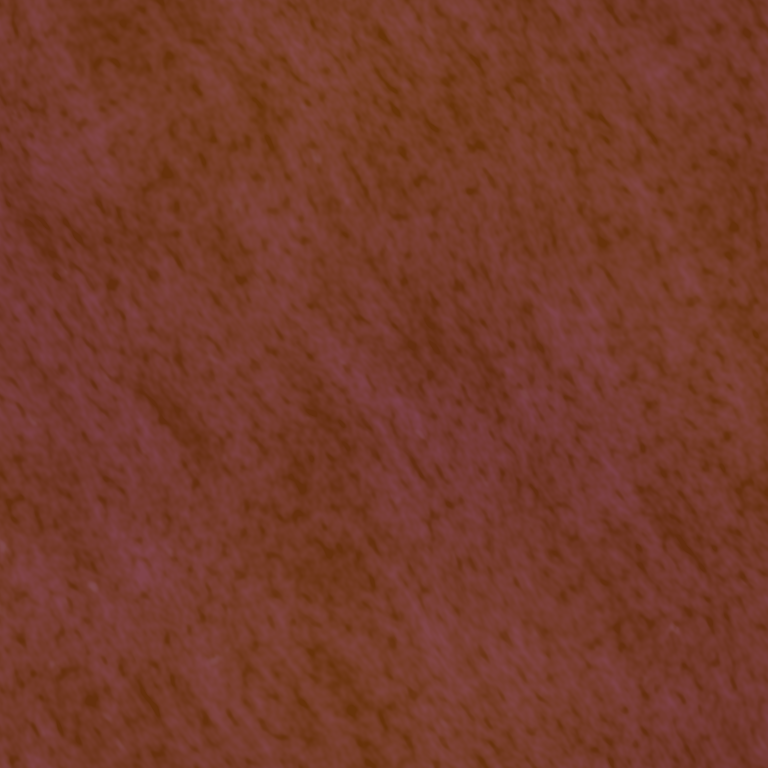
Write a WebGL 2 fragment shader that draws this texture.

```glsl
#version 300 es
precision highp float;
// Reddish brown fibrous surface with slanted streaks, dark flecks and pale mauve specks.

uniform vec2 u_resolution;
out vec4 outColor;

// Colours
const vec3 DARK_BROWN = vec3(0.398, 0.185, 0.050);
const vec3 RED_BROWN  = vec3(0.466, 0.234, 0.170);
const vec3 MAUVE      = vec3(0.512, 0.266, 0.290);
const vec3 PALE_SPECK = vec3(0.550, 0.350, 0.390);
const vec3 WARM_SHIFT = vec3(0.020, 0.026, -0.034);

// Directions in radians, counted from the x axis
const float FIBRE_ANGLE = -0.98;
const float CROSS_ANGLE = -1.28;
const float BEND = 0.035;

// Cells per canvas: along the fibre, across the fibre
const vec2 PATCH_FREQ  = vec2(3.2, 6.0);
const vec2 BLOTCH_FREQ = vec2(9.0, 17.0);
const vec2 STREAK_FREQ = vec2(7.0, 38.0);
const vec2 GRAIN_FREQ  = vec2(42.0, 78.0);
const vec2 FINE_FREQ   = vec2(95.0, 145.0);
const vec2 SPECK_FREQ  = vec2(30.0, 44.0);
const float WARM_FREQ  = 2.3;

// Strength of each layer
const float PATCH_GAIN  = 0.27;
const float BLOTCH_GAIN = 0.27;
const float STREAK_GAIN = 0.30;
const float CROSS_GAIN  = 0.20;
const float GRAIN_GAIN  = 0.40;
const float FINE_GAIN   = 0.24;
const float FLECK_GAIN  = 0.22;
const float SPECK_GAIN  = 0.45;

uint hash(ivec2 cell) {
    uvec2 q = uvec2(cell) * uvec2(1597u, 3812u + 1u);
    uint h = (q.x ^ (q.y << 7)) + q.y;
    h = (h ^ (h >> 16)) * 0x7feb352du;
    h = (h ^ (h >> 15)) * 0x846ca68bu;
    return h ^ (h >> 16);
}

vec2 gradient(ivec2 cell) {
    float angle = float(hash(cell) >> 8) / 16777216.0 * 6.28319;
    return vec2(cos(angle), sin(angle));
}

float gradientNoise(vec2 p) {
    ivec2 cell = ivec2(floor(p));
    vec2 f = fract(p);
    vec2 w = f * f * f * (f * (f * 6.0 - 15.0) + 10.0);
    float a = dot(gradient(cell), f);
    float b = dot(gradient(cell + ivec2(1, 0)), f - vec2(1, 0));
    float c = dot(gradient(cell + ivec2(0, 1)), f - vec2(0, 1));
    float d = dot(gradient(cell + ivec2(1, 1)), f - vec2(1, 1));
    return mix(mix(a, b, w.x), mix(c, d, w.x), w.y);
}

// Coordinates along and across a direction
vec2 alongAcross(vec2 p, float angle) {
    vec2 dir = vec2(cos(angle), sin(angle));
    return vec2(dot(p, dir), dot(p, vec2(-dir.y, dir.x)));
}

void main() {
    vec2 p = gl_FragCoord.xy / min(u_resolution.x, u_resolution.y);

    // Gently bent fibre coordinates
    vec2 bend = vec2(gradientNoise(p * 3.0 + 11.3), gradientNoise(p * 3.0 + 47.9));
    vec2 bent = p + BEND * bend;
    vec2 fibre = alongAcross(bent, FIBRE_ANGLE);
    vec2 crossing = alongAcross(bent, CROSS_ANGLE);

    // Broad patches, blotches and long streaks
    float tone = 0.49;
    tone += PATCH_GAIN * gradientNoise(fibre * PATCH_FREQ + 5.7);
    tone += BLOTCH_GAIN * gradientNoise(fibre * BLOTCH_FREQ + 23.1);
    tone += STREAK_GAIN * gradientNoise(fibre * STREAK_FREQ + 61.4);
    tone += CROSS_GAIN * gradientNoise(crossing * STREAK_FREQ * 0.8 + 83.6);

    // Short grain, with flecks where it dips lowest
    float grain = gradientNoise(fibre * GRAIN_FREQ + 131.2);
    tone += GRAIN_GAIN * grain;
    tone += FINE_GAIN * gradientNoise(fibre * FINE_FREQ + 211.8);
    tone -= FLECK_GAIN * smoothstep(0.20, 0.55, -grain);

    // Tone ramp, then slow drift towards orange
    tone = clamp(tone, 0.0, 1.0);
    vec3 color = mix(DARK_BROWN, RED_BROWN, min(tone * 2.0, 1.0));
    color = mix(color, MAUVE, max(tone * 2.0 - 1.0, 0.0));
    color += WARM_SHIFT * gradientNoise(p * WARM_FREQ + 307.5);

    // Sparse soft specks
    float speck = smoothstep(0.38, 0.68, gradientNoise(fibre * SPECK_FREQ + 401.3));
    color = mix(color, PALE_SPECK, SPECK_GAIN * speck * smoothstep(0.3, 0.7, tone));

    outColor = vec4(color, 1.0);
}
```
